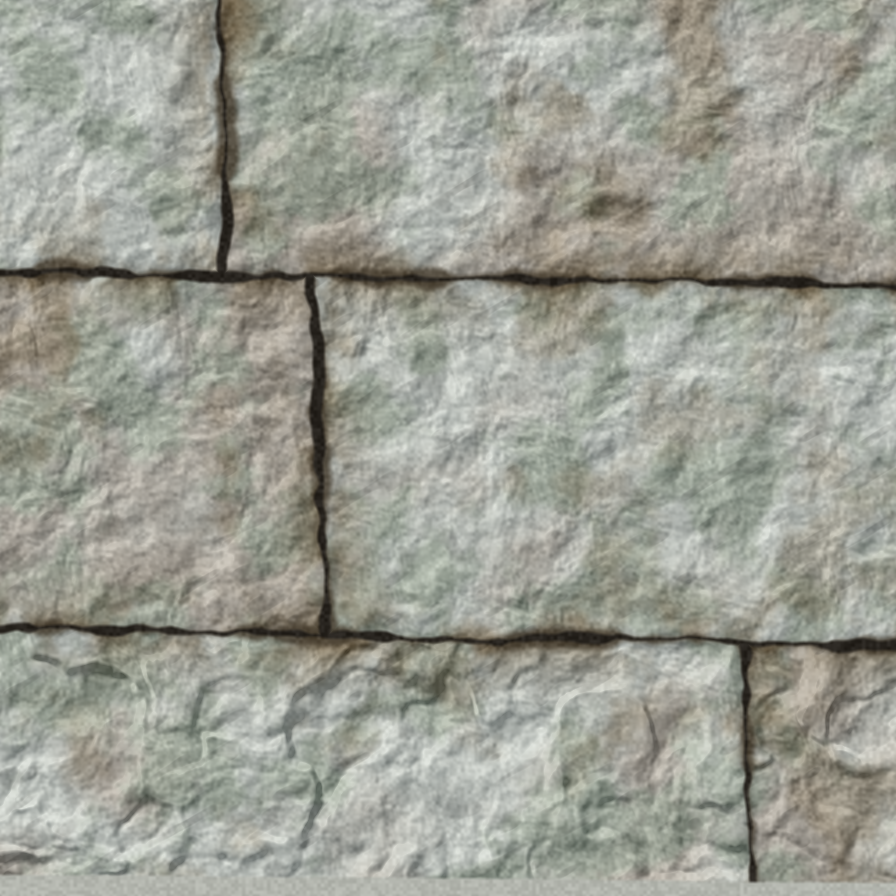
Reproduce this texture procedurally as a Shadertoy shader.

```glsl
const vec3 PALE = vec3(0.715, 0.735, 0.715);
const vec3 WARM = vec3(0.645, 0.625, 0.59);
const vec3 SAGE = vec3(0.58, 0.62, 0.565);
const vec3 STAIN = vec3(0.46, 0.40, 0.30);
const vec3 POCKET = vec3(0.27, 0.235, 0.18);
const vec3 GAP = vec3(0.15, 0.135, 0.115);
const vec3 LEDGE = vec3(0.70, 0.71, 0.68);

float hash(vec2 p) {
    vec3 q = fract(p.xyx * 0.1031);
    q += dot(q, q.yzx + 33.33);
    return fract((q.x + q.y) * q.z);
}

float noise(vec2 p) {
    vec2 cell = floor(p), f = fract(p);
    f = f * f * (3.0 - 2.0 * f);
    float low = mix(hash(cell), hash(cell + vec2(1, 0)), f.x);
    float high = mix(hash(cell + vec2(0, 1)), hash(cell + vec2(1, 1)), f.x);
    return mix(low, high, f.y);
}

float fbm(vec2 p) {
    float sum = 0.0, gain = 0.5;
    for (int i = 0; i < 4; i++) {
        sum += gain * noise(p);
        p = mat2(1.6, 1.2, -1.2, 1.6) * p + 17.3;
        gain *= 0.5;
    }
    return sum / 0.9375;
}

// Steep-edged flakes, bent by a warp
float flakes(vec2 p, vec2 warp, float scale) {
    return smoothstep(0.38, 0.62, noise((p + warp) * scale + 9.0));
}

// Fine pitting plus chips of two sizes
float stoneHeight(vec2 p, float chipping) {
    vec2 warp = vec2(fbm(p * 9.0 + 3.0), fbm(p * 9.0 + 41.0)) - 0.5;
    float chips = flakes(p, 0.16 * warp, 11.0) + 0.5 * flakes(p, 0.09 * warp, 23.0);
    return fbm((p + 0.05 * warp) * 24.0) + chipping * chips;
}

float relief(vec2 p, float chipping) {
    vec2 towardLight = 0.0048 * vec2(-0.65, 0.76);
    return stoneHeight(p, chipping) - stoneHeight(p + towardLight, chipping);
}

// Coverage of a joint whose half width varies along its length
float gapMask(float d, float along, float seed, vec2 widths, float soft) {
    vec2 p = vec2(along * 17.0, seed);
    float swell = smoothstep(0.2, 0.9, 0.65 * noise(p) + 0.35 * noise(p * 3.7));
    float halfWidth = mix(widths.x, widths.y, swell);
    return 1.0 - smoothstep(halfWidth - soft, halfWidth + soft, abs(d));
}

float wobble(float along, float seed) {
    vec2 p = vec2(along * 13.0, seed);
    return 0.008 * (noise(p) - 0.5) + 0.005 * (noise(p * 4.0) - 0.5);
}

vec3 stoneColor(vec2 p, float edge, float stone, float paleness, float chipping) {
    vec2 q = p + stone * 3.7;
    float broad = fbm(q * 7.0);
    vec3 color = mix(WARM, PALE, smoothstep(0.3, 0.7, broad + paleness - 0.5));
    color = mix(color, SAGE, 0.75 * smoothstep(0.46, 0.68, fbm(q * 14.0 + 20.0)));

    // Rusty weathering gathers around the joints
    float patches = smoothstep(0.54, 0.76, fbm(q * 11.0 + 60.0));
    float border = exp(-edge * 36.0) * smoothstep(0.36, 0.64, fbm(q * 16.0 + 80.0));
    color = mix(color, STAIN, clamp(0.5 * patches * (1.3 - paleness) + 0.85 * border, 0.0, 0.9));

    float light = relief(q, chipping);
    color += clamp(1.3 * light, -0.24, 0.13) * vec3(1.0, 0.98, 0.94);

    // Sparse slanted nicks
    vec2 slant = vec2(q.x + 0.6 * q.y, q.y - 0.6 * q.x);
    float nicks = smoothstep(0.7, 0.88, noise(slant * vec2(34.0, 68.0)));
    return color * (1.0 - 0.11 * nicks) * (1.0 - 0.2 * exp(-edge * 100.0));
}

void mainImage(out vec4 fragColor, in vec2 fragCoord) {
    vec2 uv = fragCoord / iResolution.xy;
    float soft = max(0.0026, 1.0 / iResolution.y);

    // Three courses, each split by one upright joint
    float lower = uv.y - mix(0.296, 0.280, uv.x) - wobble(uv.x, 2.0);
    float upper = uv.y - mix(0.695, 0.682, uv.x) - wobble(uv.x, 7.0);
    int row = int(step(0.0, lower) + step(0.0, upper));
    float jointX = vec3(0.823, 0.356, 0.258)[row] - 0.03 * (uv.y - 0.5);
    float upright = uv.x - jointX - wobble(uv.y, 12.0);
    float side = step(0.0, upright);
    float stone = float(row) * 2.0 + side;

    // Each block has its own tone and tooling
    vec3 leftTone = vec3(0.54, 0.42, 0.82);
    vec3 rightTone = vec3(0.52, 0.68, 0.44);
    float paleness = mix(leftTone[row], rightTone[row], side);
    float chipping = row == 0 ? 0.6 : mix(0.22, 0.08, side);
    float edge = min(abs(upright), min(abs(lower), abs(upper)));
    vec3 color = stoneColor(uv, edge, stone, paleness, chipping);

    // Brown broken arrises, then the dark core of each joint
    vec2 pocket = vec2(0.0005, 0.0125), core = vec2(0.0012, 0.0068);
    float pockets = gapMask(upright - 0.002, uv.y, 83.0, pocket, 2.0 * soft);
    pockets = max(pockets, gapMask(lower + 0.001, uv.x, 97.0, pocket, 2.0 * soft));
    pockets = max(pockets, gapMask(upper - 0.001, uv.x, 71.0, pocket, 2.0 * soft));
    color = mix(color, POCKET, 0.8 * pockets);
    float gaps = gapMask(upright, uv.y, 31.0, core, soft);
    gaps = max(gaps, gapMask(lower, uv.x, 47.0, core, soft));
    gaps = max(gaps, gapMask(upper, uv.x, 59.0, core, soft));
    color = mix(color, GAP, gaps);

    // Smooth ledge beneath the wall
    float ledgeTop = mix(0.024, 0.015, uv.x) + 0.2 * wobble(uv.x, 70.0);
    color = mix(LEDGE, color, smoothstep(-soft, soft, uv.y - ledgeTop));

    color += 0.09 * (noise(uv * 250.0) - 0.5);
    fragColor = vec4(clamp(color, 0.0, 1.0), 1.0);
}
```
